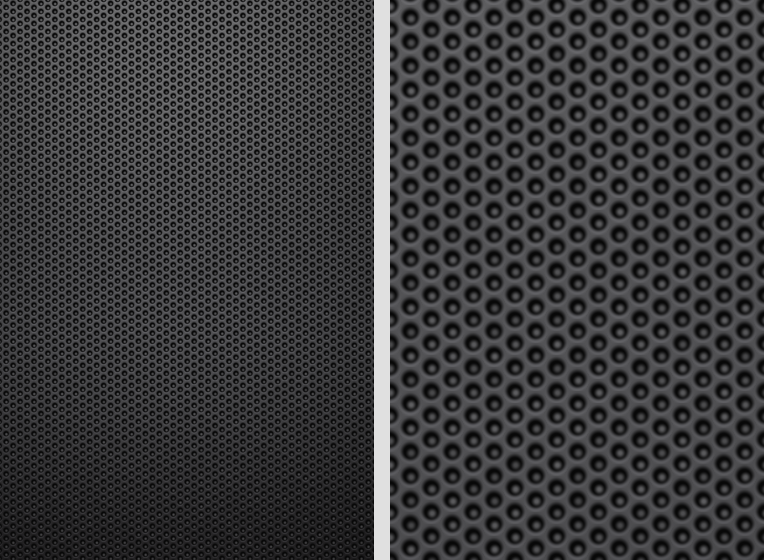
Left: the whole. Right: its middle third, enlarged.
Write a WebGL 2 fragment shader that draws this pattern.

```glsl
#version 300 es
precision highp float;
// Dark perforated metal sheet: staggered round holes with soft inner reflections, fading to the bottom.

uniform vec2 u_resolution;
out vec4 fragColor;

const float COLUMNS = 53.7;                  // hole columns across the width
const float PITCH = 2.0 / (sqrt(3.0) * COLUMNS);
const vec2 CELL = vec2(sqrt(3.0), 1.0);      // holds two staggered holes, in pitches
const vec2 PHASE = vec2(-0.11, 0.2);         // lattice shift, in pitches
const float HOLE_RADIUS = 0.35;
const float SPOT_RADIUS = 0.145;
const vec2 SPOT_SHIFT = vec2(0.04, -0.06);

const vec3 METAL_TOP = vec3(0.40, 0.40, 0.405);
const vec3 METAL_MIDDLE = vec3(0.31, 0.31, 0.32);
const vec3 METAL_BOTTOM = vec3(0.115, 0.11, 0.115);
const vec3 HOLE_COLOR = vec3(0.03);
const vec3 SPOT_COLOR = vec3(0.33, 0.33, 0.335);
const vec3 GLINT_COLOR = vec3(0.075, 0.075, 0.08);

float hash(vec2 p) {
  return fract(sin(dot(p, vec2(127.1, 311.7))) * 43758.5453);
}

// Offset from the nearest hole centre of the staggered lattice
vec2 nearestHole(vec2 p) {
  vec2 a = p - CELL * floor(p / CELL + 0.5);
  vec2 b = p - CELL * (floor(p / CELL) + 0.5);
  return dot(a, a) < dot(b, b) ? a : b;
}

// Smooth-edged disc coverage
float disc(vec2 p, float radius, float blur) {
  return 1.0 - smoothstep(-blur, blur, length(p) - radius);
}

// Sheet colour: bright upper middle, dark lower corners
vec3 sheetColor(vec2 uv) {
  vec3 color = mix(METAL_BOTTOM, METAL_MIDDLE, smoothstep(-0.1, 0.47, uv.y));
  color = mix(color, METAL_TOP, smoothstep(0.45, 0.92, uv.y));
  float side = abs(uv.x - 0.45) * 2.0;
  return color * (1.05 - 0.22 * side * side);
}

// Bevel around a hole: positive below, negative above
float rimLight(vec2 offset, float radius) {
  float ring = (length(offset) - radius - 0.04) / 0.1;
  return -exp(-ring * ring) * offset.y / max(length(offset), 0.001);
}

void main() {
  vec2 uv = gl_FragCoord.xy / u_resolution;
  vec2 p = gl_FragCoord.xy / (u_resolution.x * PITCH) - PHASE;
  float blur = max(0.9 / (u_resolution.x * PITCH), 0.12);

  vec2 offset = nearestHole(p);
  vec2 holeId = floor((p - offset) * 2.0 / CELL + 0.5);
  float variation = hash(holeId) - 0.5;

  // Metal surface
  vec3 metal = sheetColor(uv);

  // Dark hole with a soft reflection, dimmer where the sheet is dark
  float hole = disc(offset, HOLE_RADIUS, blur);
  float spot = disc(offset - SPOT_SHIFT, SPOT_RADIUS, blur);
  vec3 reflection = mix(SPOT_COLOR, metal, 0.5) * (1.0 + 0.3 * variation);
  vec3 color = mix(metal, mix(HOLE_COLOR, reflection, spot), hole);

  // Bevel glint, laid over the soft hole edge
  float rim = rimLight(offset, HOLE_RADIUS);
  color += GLINT_COLOR * max(rim, 0.0) * (1.0 + 0.5 * variation);
  color *= 1.0 + 0.12 * min(rim, 0.0);

  fragColor = vec4(color, 1.0);
}
```
